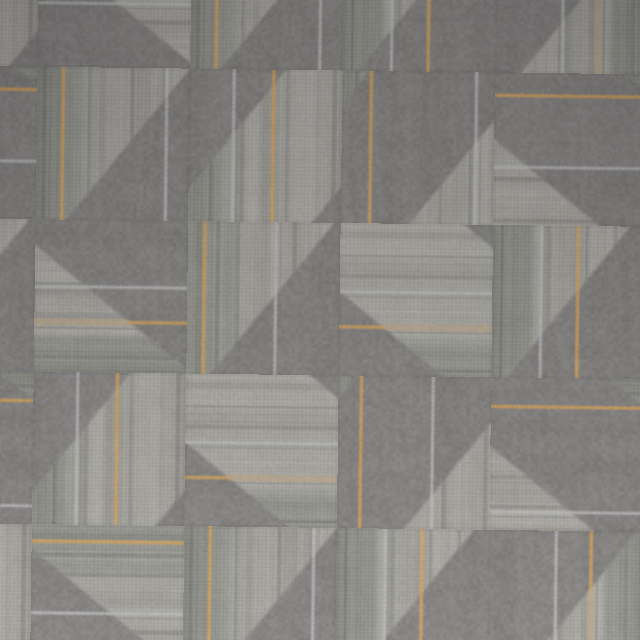
Write a WebGL 2 fragment shader that draws this texture.

```glsl
#version 300 es
precision highp float;

uniform vec2 u_resolution;
out vec4 outColor;

// Tile designs: orange line, pale line, start and end of the light diagonal band.
// A start beyond the end turns the band inside out.
const vec4 designs[8] = vec4[8](
  vec4(0.17, 0.85, -1.0, 1.0), vec4(0.55, 0.29, 0.63, 1.61),
  vec4(0.11, 0.58, -1.0, 0.96), vec4(0.68, 0.45, 0.15, 1.25),
  vec4(0.19, 0.88, 1.25, 0.18), vec4(0.56, 0.32, -1.0, 0.9),
  vec4(0.15, 0.62, 1.24, 0.12), vec4(0.67, 0.44, 0.97, 3.0));

// Laid floor, row by row from the top: design number, plus 8 for a quarter turn.
const int layout_[25] = int[25](
  1, 10, 0, 5, 7,
  14, 0, 1, 4, 14,
  2, 15, 2, 11, 5,
  12, 1, 11, 6, 12,
  1, 10, 0, 5, 7);

float hash(vec2 p) {
  return fract(sin(dot(p, vec2(127.1, 311.7))) * 43758.5453);
}

float noise(vec2 p) {
  vec2 i = floor(p), f = fract(p);
  f = f * f * (3.0 - 2.0 * f);
  return mix(mix(hash(i), hash(i + vec2(1, 0)), f.x),
             mix(hash(i + vec2(0, 1)), hash(i + vec2(1, 1)), f.x), f.y);
}

float line(float d, float halfWidth, float soft) {
  return 1.0 - smoothstep(halfWidth - soft, halfWidth + soft, abs(d));
}

void main() {
  vec2 uv = gl_FragCoord.xy / u_resolution;
  vec2 q = vec2(uv.x, 1.0 - uv.y);

  // Slightly rotated tile grid, counted from the upper left
  vec2 grid = (q + 0.0125 * vec2(q.y, -q.x) - vec2(0.06, 0.1035)) / 0.2383 + 1.0;
  vec2 cell = clamp(floor(grid), 0.0, 4.0);
  vec2 local = grid - cell;
  float soft = 0.007 + 0.7 / (0.2383 * min(u_resolution.x, u_resolution.y));

  int code = layout_[int(cell.y) * 5 + int(cell.x)];
  int kind = code % 8;
  vec4 design = designs[kind];
  vec2 st = code >= 8 ? vec2(local.y, 1.0 - local.x) : local;
  float seed = float(kind) * 17.0;

  // Light diagonal band over the dark pile
  float diagonal = st.x + 0.8 * st.y;
  float blur = 2.0 * soft;
  float light = smoothstep(-blur, blur, diagonal - design.z)
              - smoothstep(-blur, blur, diagonal - design.w)
              + (design.z > design.w ? 1.0 : 0.0);

  // Lengthwise streaks of the light yarn, with a few dark threads
  bool fadesOut = design.x > 0.6;
  float dull = fadesOut ? smoothstep(0.7, 0.9, st.x) : 1.0 - smoothstep(0.12, 0.42, st.x);
  vec3 lightYarn = mix(vec3(0.592, 0.588, 0.570), vec3(0.522, 0.525, 0.503), dull);
  lightYarn += 0.05 * (noise(vec2(st.x * 14.0, seed)) - 0.5);
  lightYarn += 0.03 * (noise(vec2(st.x * 45.0, seed + 5.0)) - 0.5);
  for (int i = 0; i < 4; i++) {
    float at = (float(i) + 0.2 + 0.7 * hash(vec2(i, seed))) / 4.0;
    lightYarn -= 0.06 * line(st.x - at, 0.007 + 0.006 * hash(vec2(seed, i)), soft);
  }

  // Woven dots on the light yarn, mottled pile on the dark
  vec2 weave = cos(local * 6.28318 * 40.0);
  lightYarn += 0.008 * (weave.x + weave.y);
  vec3 darkPile = vec3(0.486, 0.477, 0.474);
  darkPile += 0.02 * (noise(vec2(st.x * 9.0, seed + 9.0)) - 0.5);
  darkPile += 0.04 * (noise(uv * vec2(190.0, 170.0)) - 0.5);
  vec3 color = mix(darkPile, lightYarn, light);

  // Accent threads, stitched along their length
  float stitch = 0.93 + 0.07 * cos(st.y * 6.28318 * 32.0);
  vec3 orange = vec3(0.76, 0.59, 0.34);
  if (fadesOut) orange = mix(orange, vec3(0.66, 0.60, 0.51), light);
  float orangeHalf = fadesOut ? mix(0.011, 0.022, light) : 0.011;
  color = mix(color, orange, 0.88 * stitch * line(st.x - design.x, orangeHalf, soft));
  color = mix(color, vec3(0.67, 0.67, 0.67), 0.85 * stitch * line(st.x - design.y, 0.010, soft));
  color -= 0.035 * light * line(st.x - design.y - 0.03, 0.008, soft);

  // Seams
  vec2 edge = min(local, 1.0 - local);
  color -= 0.02 * line(min(edge.x, edge.y), 0.012, 0.012);

  // Fine grain and uneven daylight, dimmer toward the top and its corners
  color += 0.025 * (noise(uv * 260.0) - 0.5) + 0.015 * (noise(uv * 40.0) - 0.5);
  float side = 2.0 * uv.x - 1.0;
  color *= 1.10 - 0.16 * uv.y - 0.10 * side * side * uv.y * uv.y;

  outColor = vec4(clamp(color, 0.0, 1.0), 1.0);
}
```
